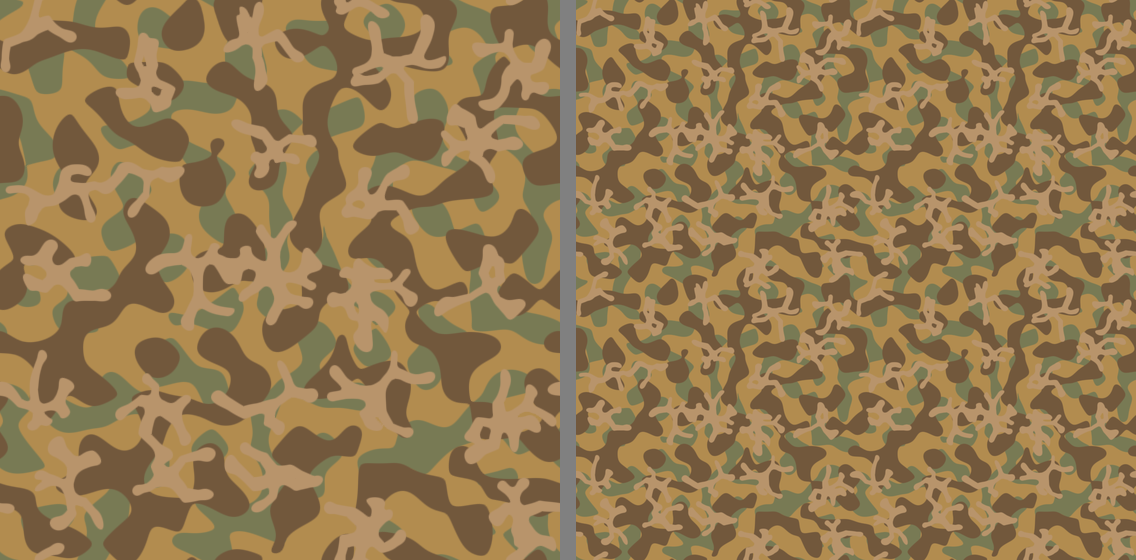
Left: one tile. Right: repeated 2 by 2.
Give the GLSL for this pattern, as a Shadertoy shader.

```glsl
#define GRID 5.0          // antler shapes per side
#define JITTER 0.55       // scatter of their centres, in cells
#define LIMB_RADIUS 0.048 // half width of a limb, in cells
#define REACH_MIN 0.22    // shortest and longest limb, in cells
#define REACH_MAX 0.47
#define TWIG_SHARE 0.3    // share of limbs that fork
#define WOBBLE 0.03       // bending of the antlers, in cells
#define WAVES 36          // waves summed for one blob field
#define FREQ_MIN 4.5      // range of blob frequencies per side
#define FREQ_MAX 12.0
#define BROWN_LEVEL 0.215 // thresholds in standard deviations
#define GREEN_LEVEL 0.36

const float TAU = 6.28319;
const vec3 BROWN = vec3(0.447, 0.345, 0.237);
const vec3 OCHRE = vec3(0.698, 0.549, 0.308);
const vec3 TAN   = vec3(0.721, 0.580, 0.420);
const vec3 GREEN = vec3(0.470, 0.480, 0.330);

float hash(vec2 p) {
    return fract(sin(dot(p, vec2(127.1, 311.7))) * 43758.55);
}

vec2 direction(float angle) {
    return vec2(cos(angle), sin(angle));
}

float smoothMin(float a, float b) {
    const float blend = 0.05;
    float h = max(blend - abs(a - b), 0.0) / blend;
    return min(a, b) - 0.25 * blend * h * h;
}

float segment(vec2 p, vec2 a, vec2 b) {
    vec2 ab = b - a;
    return length(p - a - ab * clamp(dot(p - a, ab) / dot(ab, ab), 0.0, 1.0));
}

// Random field of unit variance; whole-number wave vectors make it tile
float blobField(vec2 uv, float seed) {
    float sum = 0.0;
    for (int i = 0; i < WAVES; i++) {
        vec2 key = vec2(float(i), seed);
        float angle = 0.5 * TAU * (float(i) + hash(key)) / float(WAVES);
        float freq = mix(FREQ_MIN, FREQ_MAX, hash(key + 17.0));
        vec2 wave = round(freq * direction(angle));
        sum += cos(TAU * (dot(wave, uv) + hash(key + 41.0)));
    }
    return sum * sqrt(2.0 / float(WAVES));
}

// Distance to one shape of three to five bent, forking limbs with round knobs
float antler(vec2 p, vec2 id) {
    float limbs = 3.0 + floor(3.0 * hash(id + 3.7));
    float turn = TAU * hash(id + 5.1);
    float d = 1.0;
    for (float i = 0.0; i < limbs; i++) {
        vec2 key = id + 11.0 * (i + 2.0);
        float angle = turn + TAU * (i + 0.45 * hash(key + 0.1)) / limbs;
        float reach = mix(REACH_MIN, REACH_MAX, hash(key + 0.2));
        float side = hash(key + 0.3) < 0.5 ? -1.0 : 1.0;
        float bend = side * mix(0.5, 1.1, hash(key + 0.4));
        vec2 elbow = 0.55 * reach * direction(angle);
        vec2 tip = elbow + 0.55 * reach * direction(angle + bend);
        float limb = min(segment(p, vec2(0.0), elbow), segment(p, elbow, tip));
        d = smoothMin(d, limb - LIMB_RADIUS);
        d = smoothMin(d, length(p - tip) - LIMB_RADIUS);
        if (hash(key + 0.5) < TWIG_SHARE) {
            vec2 twig = elbow + 0.45 * reach * direction(angle - bend);
            d = smoothMin(d, segment(p, elbow, twig) - LIMB_RADIUS);
        }
    }
    return d;
}

// Antlers on a jittered grid that wraps
float antlerField(vec2 p) {
    vec2 home = floor(p);
    float d = 1.0;
    for (int y = -1; y <= 1; y++) {
        for (int x = -1; x <= 1; x++) {
            vec2 cell = home + vec2(float(x), float(y));
            vec2 id = mod(cell, GRID);
            vec2 offset = vec2(hash(id + 0.6), hash(id + 7.3)) - 0.5;
            d = smoothMin(d, antler(p - cell - 0.5 - JITTER * offset, id));
        }
    }
    return d;
}

// Coverage of the region where the field is positive
float coverage(float field) {
    float width = max(0.8 * fwidth(field), 1e-5);
    return smoothstep(-width, width, field);
}

void mainImage(out vec4 fragColor, in vec2 fragCoord) {
    vec2 uv = fragCoord / iResolution.xy;

    // Ground of ochre and green with brown on top
    vec3 color = mix(OCHRE, GREEN, coverage(blobField(uv, 1.0) - GREEN_LEVEL));
    color = mix(color, BROWN, coverage(blobField(uv, 2.0) - BROWN_LEVEL));

    // Bent tan antlers above all
    vec2 wobble = WOBBLE * vec2(blobField(uv, 3.0), blobField(uv, 4.0));
    color = mix(color, TAN, coverage(-antlerField(uv * GRID + wobble)));

    fragColor = vec4(color, 1.0);
}
```
